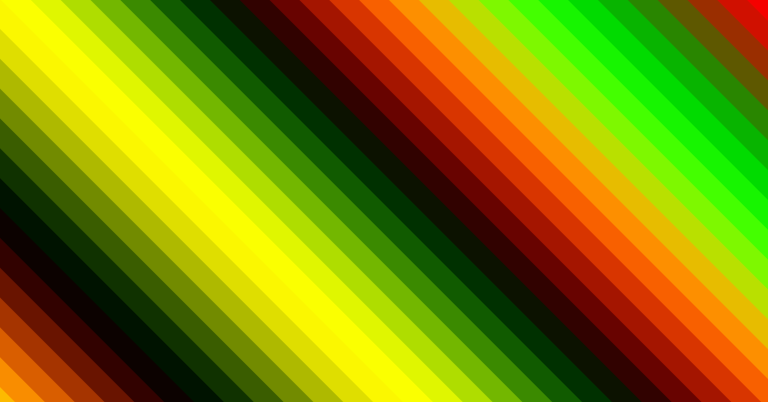
Reproduce this pattern procedurally as a Shadertoy shader.

```glsl
// Flat diagonal stripes stepping through a red-green colour wave.
// Position along the diagonal is rounded to the nearest stripe, then red and
// green follow two cosines of different period; blue stays at zero.

const float STRIPE_STEP = 0.07425;               // stripe spacing along x + y, in canvas heights
const vec2 WAVE_PERIOD = vec2(0.978, 1.257);     // red, green period, in canvas heights
const vec2 WAVE_PEAK = vec2(0.025, 1.038);       // diagonal position of a red, green maximum
const float EDGE_SOFTNESS = 0.7;                 // half width of an edge, in pixels
const float TAU = 6.28319;

// Flat colour of the stripe with the given index
vec3 stripeColor(float index) {
    vec2 phase = (index * STRIPE_STEP - WAVE_PEAK) / WAVE_PERIOD;
    return vec3(0.5 + 0.5 * cos(TAU * phase), 0.0);
}

void mainImage(out vec4 fragColor, in vec2 fragCoord) {
    // Diagonal coordinate, counted in stripes
    vec2 uv = fragCoord / iResolution.y;
    float diagonal = (uv.x + uv.y) / STRIPE_STEP;

    // Stripes are centred on whole numbers, so edges fall halfway between
    float index = floor(diagonal);
    float soft = EDGE_SOFTNESS * sqrt(2.0) / (iResolution.y * STRIPE_STEP);
    float next = smoothstep(0.5 - soft, 0.5 + soft, fract(diagonal));

    vec3 color = mix(stripeColor(index), stripeColor(index + 1.0), next);
    fragColor = vec4(color, 1.0);
}
```
